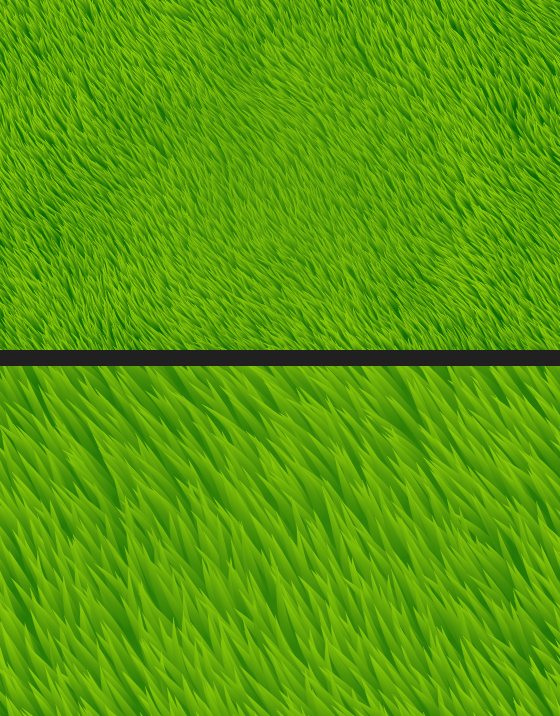
Top, the full canvas; bottom, a detail of the centre.
A Shadertoy shader for this texture:

```glsl
// Dense lawn of overlapping pointed grass blades combed up and to the left.

// Layout, in units of the canvas height
const vec2 CELL = vec2(0.0150, 0.0130);
const float BLADE_LENGTH = 0.070;
const float BLADE_HALF_WIDTH = 0.0064;
const float BLADE_BEND = 0.16;

// Lean from the vertical, in radians
const float LEAN = 0.60;
const float LEAN_DRIFT = 0.55;
const float LEAN_JITTER = 0.32;

// Shading
const vec3 DEEP_GREEN = vec3(0.04, 0.41, 0.01);
const vec3 LEAF_GREEN = vec3(0.32, 0.595, 0.035);
const vec3 TIP_GREEN = vec3(0.54, 0.79, 0.03);
const float RIM_LIGHT = 0.13;
const float PATCH_SHADE = 0.22;
const float GLOW_RADIUS = 0.75;

// Rows below and columns around a pixel whose blades may reach it
const int ROWS = 8;
const int COLUMNS_LEFT = 2;
const int COLUMNS_RIGHT = 6;

vec4 hash4(vec2 cell) {
    vec4 h = fract(cell.xyxy * vec4(0.1031, 0.1030, 0.0973, 0.1099));
    h += dot(h, h.wzxy + 33.33);
    return fract((h.xxyz + h.yzzw) * h.zywx);
}

float valueNoise(vec2 p) {
    vec2 cell = floor(p);
    vec2 f = fract(p);
    f = f * f * (3.0 - 2.0 * f);
    float low = mix(hash4(cell).x, hash4(cell + vec2(1.0, 0.0)).x, f.x);
    float high = mix(hash4(cell + vec2(0.0, 1.0)).x, hash4(cell + vec2(1.0)).x, f.x);
    return mix(low, high, f.y);
}

// Returns the tone of one blade in x and its coverage in y
vec2 blade(vec2 fromRoot, float lean, vec4 rnd, float pixel) {
    float size = BLADE_LENGTH * mix(0.75, 1.2, rnd.z);
    vec2 along = vec2(-sin(lean), cos(lean));
    vec2 across = vec2(along.y, -along.x);
    float t = dot(fromRoot, along) / size;
    if (t < 0.0 || t > 1.0) return vec2(0.0);

    // A slight arc, and a taper from a full base to a sharp tip
    float bend = (rnd.w - 0.5) * 2.0 * BLADE_BEND * size;
    float side = dot(fromRoot, across) - bend * t * t;
    float halfWidth = BLADE_HALF_WIDTH * (1.0 - t) * (0.75 + t);
    float cover = smoothstep(0.7 * pixel, -0.7 * pixel, abs(side) - halfWidth);

    // Dark root, bright tip, and one lit edge
    float rim = clamp(side / max(halfWidth, pixel), -1.0, 1.0);
    float tone = 1.18 * t + RIM_LIGHT * rim * smoothstep(0.1, 0.5, t);
    tone += 0.12 * (rnd.x - 0.5);
    return vec2(tone, cover * smoothstep(0.0, 0.12, t));
}

vec3 grassRamp(float tone) {
    vec3 shade = mix(DEEP_GREEN, LEAF_GREEN, clamp(tone / 0.58, 0.0, 1.0));
    return mix(shade, TIP_GREEN, clamp((tone - 0.58) / 0.42, 0.0, 1.0));
}

void mainImage(out vec4 fragColor, in vec2 fragCoord) {
    float pixel = 1.0 / iResolution.y;
    vec2 p = fragCoord * pixel;
    vec2 center = 0.5 * iResolution.xy * pixel;

    // Broad drift of the combing direction
    float drift = valueNoise(p * 4.0 + 17.0) - 0.5;
    float lean = LEAN + LEAN_DRIFT * drift;

    // Paint from far rows to near rows, so lower blades lie on top
    vec2 home = floor(p / CELL);
    float tone = 0.04;
    for (int row = 0; row < ROWS; row++) {
        for (int column = -COLUMNS_LEFT; column <= COLUMNS_RIGHT; column++) {
            vec2 cell = home + vec2(float(column), -float(row));
            vec4 rnd = hash4(cell + 91.0);
            vec2 root = (cell + rnd.xy) * CELL;
            float jitter = LEAN_JITTER * (fract(rnd.x * 7.0 + rnd.w * 5.0) - 0.5);
            vec2 layer = blade(p - root, lean + jitter, rnd, pixel);
            tone = mix(tone, layer.x, layer.y);
        }
    }

    // Soft darker patches, and a gentler contrast around the middle
    float patches = valueNoise(p * 6.0) * 0.6 + valueNoise(p * 13.0 + 5.0) * 0.4;
    tone += PATCH_SHADE * (patches - 0.5);
    float glow = smoothstep(GLOW_RADIUS, 0.0, length(p - center));
    tone = mix(tone, 0.28 + 0.58 * tone, glow);

    fragColor = vec4(grassRamp(tone), 1.0);
}
```
